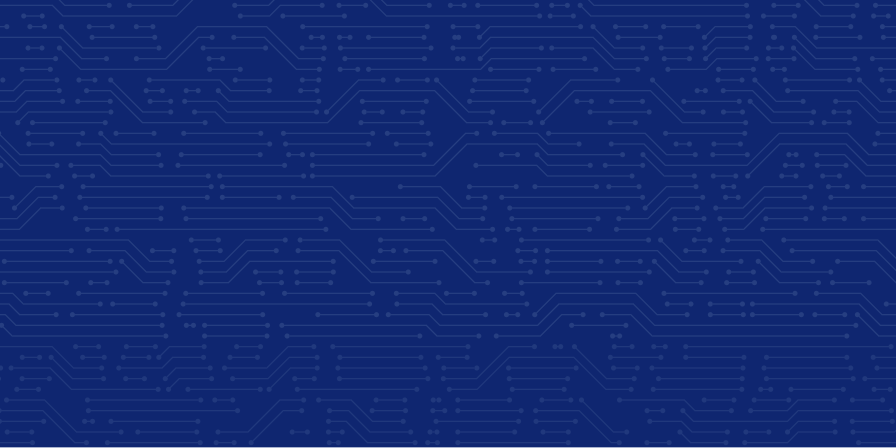
This pattern is drawn by a Shadertoy shader. Its source:

```glsl
// Faint circuit-board traces with round pads on a deep blue ground, pale rim below.

const vec3 GROUND = vec3(0.058, 0.150, 0.440);
const vec3 INK = vec3(0.150, 0.245, 0.505);
const vec3 RIM = vec3(0.96, 0.97, 0.99);
const float RIM_HEIGHT = 0.0015;  // share of the canvas height

// Lengths are in rows; the canvas is ROW_COUNT rows high.
const float ROW_COUNT = 42.0;
const int LANES = 5;              // rows per band
const int MAX_SHIFT = 3;          // rows climbed by a diagonal
const float TILE_W = 10.0;
const float PAD_RADIUS = 0.235;
const float LINE_HALF = 0.058;
const float PAD_INSET = 0.4;      // least distance of a pad from a tile edge
const float JITTER = 1.2;         // scatter of the pads along a row
const float JOIN_CHANCE = 0.4;    // trace runs on into the next tile
const float CUT_CHANCE = 0.35;    // trace is broken at its bend
const float STRAIGHT_CHANCE = 0.15;
const float DROP_CHANCE = 0.15;   // broken-off stub is left out
const float FADE_HEIGHT = 0.235;  // lower part is fainter
const float FADE_INK = 0.75;

float hash(vec2 p) {
    vec3 q = fract(vec3(p.xyx) * 0.1031);
    q += dot(q, q.yzx + 33.33);
    return fract((q.x + q.y) * q.z);
}

float segmentDistance(vec2 p, vec2 a, vec2 b) {
    vec2 d = b - a;
    float t = clamp(dot(p - a, d) / max(dot(d, d), 1e-5), 0.0, 1.0);
    return length(p - a - d * t);
}

bool inBand(float lane) {
    return lane > -0.5 && lane < float(LANES) - 0.5;
}

// Adds a run to the nearest line (x) and pad (y) distances.
void addRun(inout vec2 nearest, vec2 p, vec2 a, vec2 b, bool padA, bool padB) {
    nearest.x = min(nearest.x, segmentDistance(p, a, b));
    if (padA) nearest.y = min(nearest.y, length(p - a));
    if (padB) nearest.y = min(nearest.y, length(p - b));
}

vec2 traces(vec2 p) {
    float band = floor(p.y / float(LANES));
    p.x += hash(vec2(band, 71.0)) * TILE_W;
    vec2 tile = vec2(floor(p.x / TILE_W), band);
    vec2 q = p - tile * vec2(TILE_W, float(LANES)) - vec2(0.0, 0.5);

    // All lanes of a tile share one bend, so diagonals run parallel.
    float shift = 1.0 + floor(hash(tile + 13.7) * float(MAX_SHIFT));
    if (hash(tile + 63.9) < 0.5) shift = -shift;
    if (hash(tile + 41.3) < STRAIGHT_CHANCE) shift = 0.0;
    float bendX = TILE_W * mix(0.3, 0.48, hash(tile + 87.1));
    float skew = -0.35 * sign(shift) * hash(tile + 22.9);

    vec2 nearest = vec2(1e3);
    for (int i = -MAX_SHIFT; i < LANES + MAX_SHIFT; i++) {
        float laneA = float(i);
        float laneB = laneA + shift;
        bool hasLeft = inBand(laneA);
        bool hasRight = inBand(laneB);
        float row = band * float(LANES);
        float rnd = hash(vec2(tile.x + 5.3, row + laneA + 29.0));
        bool cut = !(hasLeft && hasRight) || rnd < CUT_CHANCE;
        bool dropped = cut && fract(rnd * 17.0) < DROP_CHANCE;
        vec2 bendStart = vec2(bendX + skew * (laneA - 2.0), laneA);
        vec2 bendEnd = bendStart + vec2(abs(shift), shift);

        // Left run; it may go on below the bend when it has no right side.
        if (hasLeft) {
            float edge = hash(vec2(tile.x, row + laneA));
            bool joined = edge < JOIN_CHANCE;
            vec2 start = vec2(joined ? -1.0 : PAD_INSET + JITTER * fract(edge * 7.0), laneA);
            vec2 stop = bendStart;
            if (cut) stop.x += (hasRight ? -0.8 : 0.3) - JITTER * fract(rnd * 31.0);
            if (dropped) stop.x = PAD_INSET + fract(rnd * 31.0);
            if (joined || !dropped) addRun(nearest, q, start, stop, !joined, cut);
        }

        // Diagonal and right run, opening with a pad when cut.
        if (hasRight) {
            float edge = hash(vec2(tile.x + 1.0, row + laneB));
            bool joined = edge < JOIN_CHANCE;
            float inset = joined ? -1.0 : PAD_INSET + JITTER * fract(edge * 13.0);
            vec2 stop = vec2(TILE_W - inset, laneB);
            vec2 start = bendEnd;
            if (!hasLeft) start.x += JITTER * fract(rnd * 31.0) - 0.3;
            if (hasLeft) {
                addRun(nearest, q, bendStart, bendEnd, cut, false);
                addRun(nearest, q, bendEnd, stop, false, !joined);
            } else if (joined || (!dropped && stop.x > start.x + 0.6)) {
                start.x = min(start.x, TILE_W - PAD_INSET);
                addRun(nearest, q, start, stop, true, !joined);
            }
        }
    }
    return nearest;
}

void mainImage(out vec4 fragColor, in vec2 fragCoord) {
    vec2 uv = fragCoord / iResolution.y;
    float pixel = ROW_COUNT / iResolution.y;
    vec2 d = traces(uv * ROW_COUNT) / pixel;

    // Box coverage keeps thin lines even at any size.
    float halfLine = LINE_HALF / pixel;
    float line = max(0.0, min(d.x + 0.5, halfLine) - max(d.x - 0.5, -halfLine));
    float pad = clamp(PAD_RADIUS / pixel - d.y + 0.5, 0.0, 1.0);

    float fade = mix(FADE_INK, 1.0, smoothstep(-0.01, 0.01, uv.y - FADE_HEIGHT));
    vec3 color = mix(GROUND, INK, max(line, pad) * fade);

    // Pale rim along the lower edge.
    float rim = clamp(RIM_HEIGHT * iResolution.y - fragCoord.y + 0.5, 0.0, 1.0);
    fragColor = vec4(mix(color, RIM, rim), 1.0);
}
```
